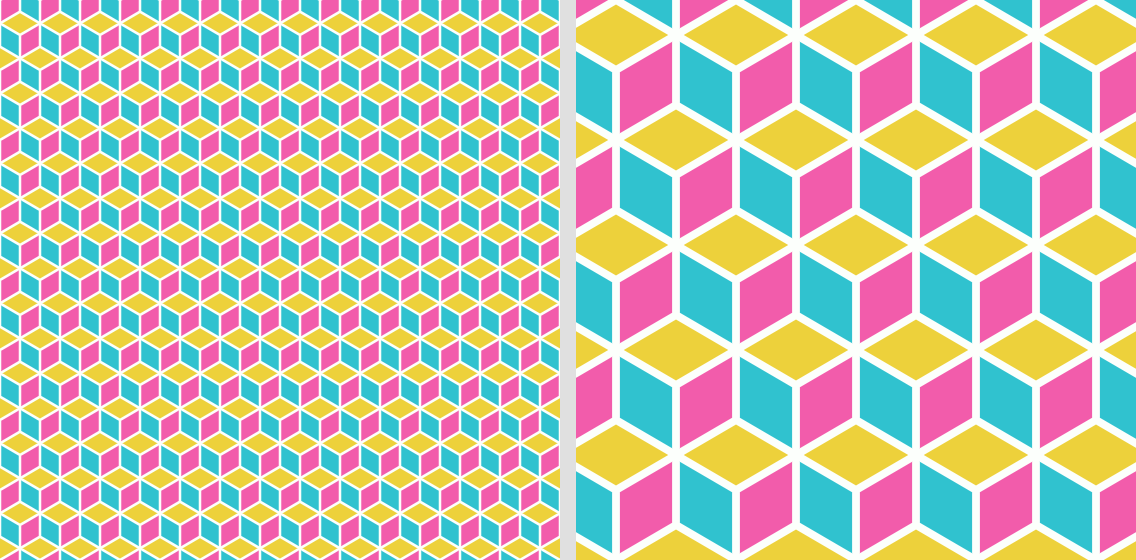
Left: the whole. Right: its middle third, enlarged.
A Shadertoy shader for this pattern:

```glsl
// Tumbling-block pattern: hexagons split into three rhombic faces, with pale seams.
// Each point finds its nearest hexagon centre on a staggered lattice, then picks a
// face and measures the distance to the closest seam. Whole repeats make it tile.

const float COLUMNS = 14.0;      // cubes across
const float ROW_PAIRS = 8.0;     // staggered pairs of rows down
const float SEAM_WIDTH = 0.112;  // in hexagon side lengths
const float EDGE_BLUR = 0.65;    // half width of edge smoothing, in pixels

const vec3 SEAM_COLOUR = vec3(0.99, 1.00, 0.99);
const vec3 TOP_COLOUR = vec3(0.93, 0.82, 0.23);
const vec3 LEFT_COLOUR = vec3(0.19, 0.76, 0.81);
const vec3 RIGHT_COLOUR = vec3(0.95, 0.36, 0.67);

const float SQRT3 = 1.7320508;
const vec2 PERIOD = vec2(SQRT3, 3.0);             // lattice period for side length 1
const vec2 SLANT = vec2(0.5, 0.5 * SQRT3);        // normal of the slanted sides

// Offset from the nearest hexagon centre
vec2 hexLocal(vec2 p) {
    vec2 evenRow = mod(p + 0.5 * PERIOD, PERIOD) - 0.5 * PERIOD;
    vec2 oddRow = mod(p, PERIOD) - 0.5 * PERIOD;
    return dot(evenRow, evenRow) < dot(oddRow, oddRow) ? evenRow : oddRow;
}

// Distance to the hexagon outline
float outlineDistance(vec2 q) {
    vec2 a = abs(q);
    return 0.5 * SQRT3 - max(a.x, dot(a, SLANT));
}

void mainImage(out vec4 fragColor, in vec2 fragCoord) {
    vec2 repeats = vec2(COLUMNS, ROW_PAIRS);
    vec2 q = hexLocal(fragCoord / iResolution.xy * repeats * PERIOD);

    // Faces: positive height above the upper spokes means the top rhombus
    float side = abs(q.x);
    float height = dot(vec2(-side, q.y), SLANT);
    vec3 sideColour = q.x < 0.0 ? LEFT_COLOUR : RIGHT_COLOUR;
    vec3 face = height > 0.0 ? TOP_COLOUR : sideColour;

    // Seams: three inner spokes and the outline
    float spoke = height > 0.0 ? height : min(side, -height);
    float seam = min(spoke, outlineDistance(q)) - 0.5 * SEAM_WIDTH;

    float blur = EDGE_BLUR * ROW_PAIRS * PERIOD.y / iResolution.y;
    vec3 colour = mix(SEAM_COLOUR, face, smoothstep(-blur, blur, seam));
    fragColor = vec4(colour, 1.0);
}
```
